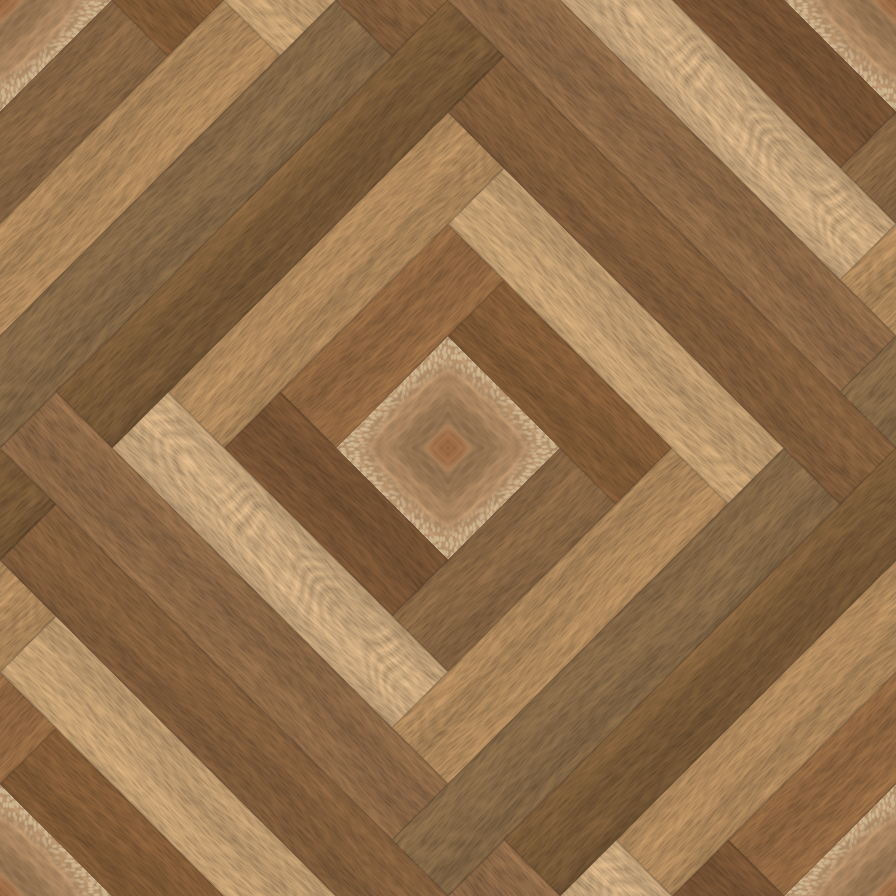
A WebGL 2 fragment shader for this texture:

```glsl
#version 300 es
precision highp float;

uniform vec2 u_resolution;
out vec4 fragColor;

#define RINGS_PER_TILE 8.0
#define BAND_CONTRAST 0.085
#define FIBRE_CONTRAST 0.17
#define PORE_CONTRAST 0.10
#define FIGURE_CONTRAST 0.075
#define SEAM_WIDTH 0.022
#define SEAM_DARKNESS 0.17
#define FLAKE_COLOR vec3(0.82, 0.73, 0.59)
#define INLAY_COLOR vec3(0.68, 0.53, 0.38)
#define INLAY_DARK vec3(0.52, 0.40, 0.28)
#define HEART_COLOR vec3(0.65, 0.45, 0.29)

// Plank stains, ring by ring outward, clockwise from the upper left side
const vec3 STAINS[12] = vec3[12](
  vec3(0.56, 0.40, 0.25), vec3(0.50, 0.35, 0.21),
  vec3(0.52, 0.39, 0.26), vec3(0.46, 0.32, 0.20),
  vec3(0.67, 0.52, 0.35), vec3(0.74, 0.60, 0.43),
  vec3(0.67, 0.52, 0.35), vec3(0.76, 0.63, 0.47),
  vec3(0.46, 0.34, 0.21), vec3(0.50, 0.36, 0.23),
  vec3(0.51, 0.40, 0.27), vec3(0.54, 0.40, 0.27));

vec2 hash2(vec2 p) {
  vec3 q = fract(p.xyx * vec3(0.1031, 0.1030, 0.0973));
  q += dot(q, q.yzx + 33.33);
  return fract((q.xx + q.yz) * q.zy);
}

// Distance to the nearest scattered point
float cells(vec2 p) {
  vec2 cell = floor(p), f = p - cell;
  float nearest = 2.0;
  for (int j = -1; j <= 1; j++)
    for (int i = -1; i <= 1; i++) {
      vec2 o = vec2(i, j);
      vec2 d = o + hash2(cell + o) - f;
      nearest = min(nearest, dot(d, d));
    }
  return sqrt(nearest);
}

// Broad growth bands running along x
float growthBands(vec2 p, float phase) {
  float warp = 0.8 * sin(p.x * 0.9 + phase) + 0.3 * sin(p.x * 2.1 + p.y * 3.0 + phase * 1.7);
  return 0.5 * sin(p.y * 6.0 + warp + phase)
       + 0.3 * sin(p.y * 15.0 - warp * 2.0 + phase * 2.3)
       + 0.25 * sin(p.y * 33.0 + warp * 3.0 + phase * 3.1);
}

// Curved cross ripples of figured wood
float ripples(vec2 p) {
  float bend = 2.2 * (p.y - 0.4) * (p.y - 0.4) + 0.10 * sin(p.x * 4.3) + 0.06 * sin(p.y * 13.0 + p.x * 2.0);
  float wave = sin(27.0 * (p.x + bend));
  return wave * abs(wave) * (0.65 + 0.35 * sin(p.x * 5.1 + p.y * 4.0));
}

// Mirrored square inlay with nested diamonds
vec3 inlay(vec2 g) {
  vec2 q = abs(g);
  float r = max(q.x, q.y), side = min(q.x, q.y);
  float rounded = mix(r, length(q), 0.28);
  float grain = cells(vec2(side * 5.0, r * 24.0) + 40.0);
  float rings = 0.6 * sin(rounded * 34.0 + 0.6 * sin(side * 11.0)) + 0.4 * sin(rounded * 67.0);
  vec3 c = mix(INLAY_COLOR, INLAY_DARK, 0.7 * exp(-pow((rounded - 0.36) * 5.0, 2.0)));
  c = mix(c, HEART_COLOR, 1.0 - smoothstep(0.13, 0.27, rounded));
  c *= 1.0 + 0.05 * rings + 0.16 * (grain - 0.45);
  c *= 1.0 - 0.16 * (1.0 - smoothstep(0.05, 0.10, r));
  // Pale flakes gather at the rim and the corners
  float rim = smoothstep(0.70, 0.98, r + 0.16 * side * side);
  float flakes = 1.0 - smoothstep(0.30, 0.52, cells(vec2(q.x + q.y, q.x - q.y) * vec2(8.0, 15.0)));
  return mix(c, FLAKE_COLOR, rim * (0.2 + 0.65 * flakes));
}

// p.x runs along the plank, p.y across it from 0 to 1
vec3 plank(vec2 p, float ring, int side) {
  int id = (int(ring) - 1) * 4 + side;
  float phase = float(id) * 2.4 + 0.7;
  vec2 grain = vec2(p.x, p.y + 0.05 * sin(p.x * 1.3 + phase)) + phase * 3.0;
  float fibre = cells(grain * vec2(2.6, 26.0));
  float pores = 1.0 - smoothstep(0.12, 0.42, cells(grain * vec2(4.5, 38.0) + 17.0));
  float tone = 1.0 + BAND_CONTRAST * growthBands(p, phase)
             + FIBRE_CONTRAST * (fibre - 0.45) - PORE_CONTRAST * (pores - 0.25);

  // One fully figured plank, and traces of figure near other ends
  float toEnd = ring + 1.0 - p.x;
  float figure = id == 7 ? 1.0 : 0.55 * (1.0 - smoothstep(0.4, 1.4, toEnd)) * step(1.5, ring);
  figure *= smoothstep(0.0, 0.25, p.y) * (1.0 - smoothstep(0.60, 0.95, p.y));
  tone += FIGURE_CONTRAST * figure * ripples(p);

  // The darkest plank deepens toward its inner edge
  if (id == 8) tone += 0.20 * (p.y - 0.45);

  float seam = min(min(p.y, 1.0 - p.y), min(p.x + ring, toEnd));
  tone *= 1.0 - SEAM_DARKNESS * (1.0 - smoothstep(0.0, SEAM_WIDTH, seam));
  return STAINS[id] * tone;
}

vec3 parquet(vec2 p) {
  vec2 diagonal = vec2(p.x + p.y, p.y - p.x);
  vec2 g = (fract(diagonal + 0.5) - 0.5) * RINGS_PER_TILE;
  float ring = min(floor(max(abs(g.x), abs(g.y))), 3.0);
  if (ring < 1.0) return inlay(g);
  // Turn the pinwheel until the plank lies on the upper left side
  int side = 0;
  for (; side < 3; side++) {
    if (g.y >= ring && g.x > -ring) break;
    g = vec2(-g.y, g.x);
  }
  return plank(vec2(g.x, g.y - ring), ring, side);
}

void main() {
  float scale = min(u_resolution.x, u_resolution.y);
  vec3 sum = vec3(0.0);
  // Four samples smooth the seams and fine grain
  for (int i = 0; i < 4; i++) {
    vec2 offset = vec2(i & 1, i >> 1) * 0.5 - 0.25;
    sum += parquet((gl_FragCoord.xy + offset - 0.5 * u_resolution) / scale);
  }
  fragColor = vec4(sum * 0.25, 1.0);
}
```
